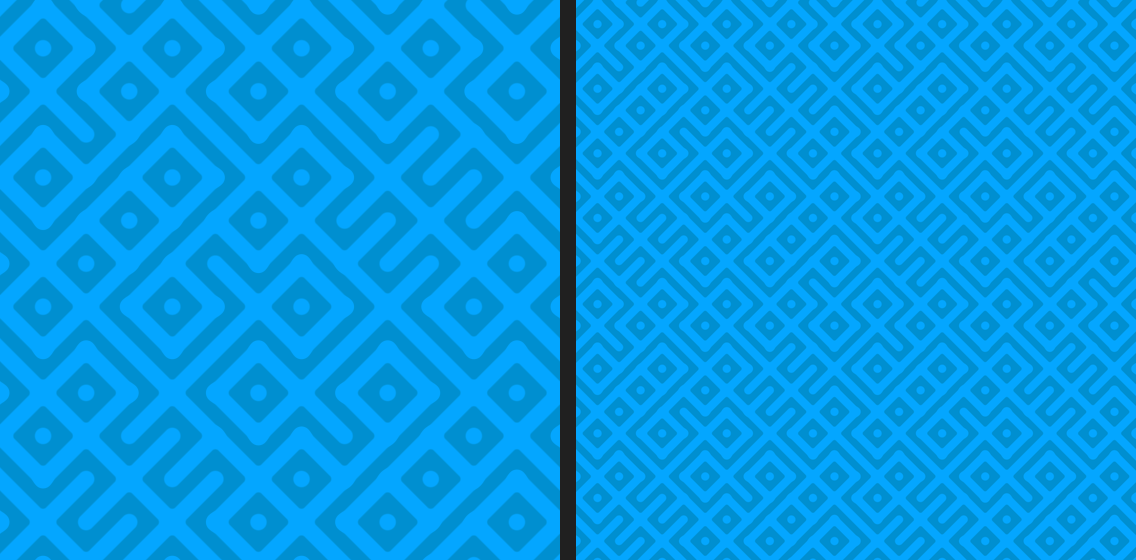
Left, the tile; right, the same tile 2 across and 2 down.
Write a Shadertoy shader that draws this pattern.

```glsl
// Diagonal maze of rounded light-blue strokes and dots on a darker blue ground.

const float TAU = 6.2831853;
const float REPEATS = 13.0;             // cells across and down
const float PATTERN_WAVES = 4.0;        // whole waves over the tile that steer the strokes
const float SLOPE_THRESHOLD = 0.69;     // wave difference at which a stroke flips
const vec2 MIRROR_CELL = vec2(6.0, 11.0);
const vec2 GRID_SHIFT = vec2(0.0, 0.12);
const float STROKE_RADIUS = 0.19;       // half line width, in cells
const float FILLET_RADIUS = 0.10;       // rounding of inner corners, in cells
const vec3 STROKE_COLOR = vec3(0.015, 0.65, 1.0);
const vec3 GROUND_COLOR = vec3(0.0, 0.562, 0.815);

// True where the stroke of a cell falls from upper left to lower right.
bool isFalling(vec2 cell) {
    vec2 wave = cos(TAU * PATTERN_WAVES * (cell - MIRROR_CELL) / REPEATS);
    return abs(wave.x - wave.y) < SLOPE_THRESHOLD;
}

// Distance to a cell diagonal; p is relative to the cell centre.
float diagonalDistance(vec2 p, bool falling) {
    const float HALF_DIAGONAL = sqrt(0.5);
    vec2 rotated = abs(vec2(p.x + p.y, p.x - p.y)) * HALF_DIAGONAL;
    vec2 alongAcross = falling ? rotated.yx : rotated;
    return length(vec2(max(alongAcross.x - HALF_DIAGONAL, 0.0), alongAcross.y));
}

// Union of two shapes with a circular fillet where they meet.
float roundUnion(vec2 d, float radius) {
    return max(radius, min(d.x, d.y)) - length(max(radius - d, 0.0));
}

float mazeDistance(vec2 p) {
    vec2 home = floor(p);
    vec2 strokes = vec2(4.0);           // nearest rising, nearest falling
    for (int y = -1; y <= 1; y++) {
        for (int x = -1; x <= 1; x++) {
            vec2 cell = home + vec2(x, y);
            bool falling = isFalling(cell);
            float d = diagonalDistance(p - cell - 0.5, falling);
            if (falling) strokes.y = min(strokes.y, d);
            else strokes.x = min(strokes.x, d);
        }
    }
    // Every grid corner holds a dot; only the isolated ones stay visible.
    float dots = length(p - round(p)) - STROKE_RADIUS;
    return min(dots, roundUnion(strokes - STROKE_RADIUS, FILLET_RADIUS));
}

void mainImage(out vec4 fragColor, in vec2 fragCoord) {
    vec2 p = fragCoord / iResolution.xy * REPEATS + GRID_SHIFT;
    float pixel = REPEATS / min(iResolution.x, iResolution.y);
    float ground = smoothstep(-pixel, pixel, mazeDistance(p));
    fragColor = vec4(mix(STROKE_COLOR, GROUND_COLOR, ground), 1.0);
}
```
